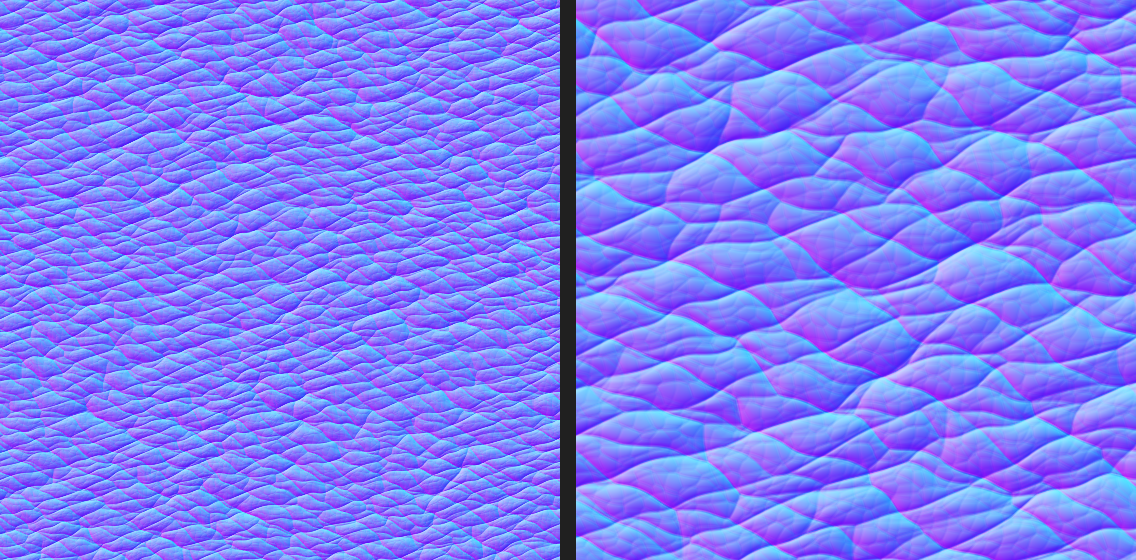
Left, the full canvas; right, a detail of the centre.
Write a Shadertoy shader that draws this texture map.

```glsl
// Leather grain as a tangent-space normal map: two families of creases cross on
// a skewed lattice and leave pillow-shaped lozenges, with wrinkles and grain.
// Height is layered cellular noise; its slopes become the red and green channels.

const vec2  CREASE_RISING  = vec2(0.0390, 0.0120);   // lozenge side, up to the right
const vec2  CREASE_FALLING = vec2(0.0300, -0.0190);  // lozenge side, down to the right
const vec2  RISING_STRETCH  = vec2(0.50, 1.0);       // makes cells long along a crease
const vec2  FALLING_STRETCH = vec2(1.0, 0.50);
const float FALLING_HEIGHT = 0.95;
const float JITTER         = 0.62;   // irregularity of the cells
const float DOME           = 0.78;   // roundness of the cells
const float GROOVE_DEPTH   = 0.15;
const float GROOVE_WIDTH   = 0.12;   // in cells
const float SWELL_SCALE    = 0.45;
const float SWELL_HEIGHT   = 0.25;
const float WRINKLE_SCALE  = 2.1;
const float WRINKLE_HEIGHT = 0.12;
const float GRAIN_SCALE    = 115.0;  // grains across the canvas
const float GRAIN_HEIGHT   = 0.095;
const float RELIEF         = 0.0112; // slope to normal strength
const float SLOPE_STEP     = 0.0010; // sampling distance, in canvas units
const vec3  FLAT_COLOUR    = vec3(0.50, 0.495, 0.985);
const vec3  UPWARD_TINT    = vec3(0.04, 0.0, 0.022);

vec2 hash2(vec2 p) {
    vec3 q = fract(p.xyx * vec3(0.1031, 0.1030, 0.0973));
    q += dot(q, q.yzx + 33.33);
    return fract((q.xx + q.yz) * q.zy);
}

// Layered sines that bend the rows broadly and make the creases wobble.
vec2 bend(vec2 p) {
    vec2 broad = vec2(sin(p.y * 11.0 + 2.0 * sin(p.x * 7.0)),
                      sin(p.x * 9.0 + 1.7 * sin(p.y * 8.0 + 1.0)));
    vec2 medium = vec2(sin(p.y * 47.0 + p.x * 19.0 + 1.3),
                       sin(p.x * 39.0 - p.y * 23.0 + broad.x));
    vec2 small = vec2(sin(p.y * 171.0 + p.x * 67.0 + 2.0 * medium.y),
                      sin(p.x * 143.0 - p.y * 83.0 + 2.0 * medium.x));
    return p + 0.008 * broad + 0.0030 * medium + 0.0013 * small;
}

// Rounded cells with a sharp groove along their borders.
float cells(vec2 p, float grooveDepth) {
    vec2 base = floor(p);
    float nearest = 9.0, second = 9.0;
    for (int y = -1; y <= 1; y++) {
        for (int x = -1; x <= 1; x++) {
            vec2 cell = base + vec2(x, y);
            vec2 centre = cell + 0.5 + JITTER * (hash2(cell) - 0.5);
            float d = distance(p, centre);
            second = min(second, max(nearest, d));
            nearest = min(nearest, d);
        }
    }
    float groove = exp(-(second - nearest) / GROOVE_WIDTH);
    return -DOME * nearest * nearest - grooveDepth * groove;
}

float leatherHeight(vec2 p) {
    vec2 bent = bend(p);
    vec2 lattice = inverse(mat2(CREASE_RISING, CREASE_FALLING)) * bent;
    float creases = cells(lattice * RISING_STRETCH, GROOVE_DEPTH)
                  + FALLING_HEIGHT * cells(lattice * FALLING_STRETCH + 63.1, GROOVE_DEPTH);
    return creases
         + SWELL_HEIGHT * cells(lattice * SWELL_SCALE + 29.7, 0.0)
         + WRINKLE_HEIGHT * cells(lattice * WRINKLE_SCALE + 17.3, GROOVE_DEPTH)
         + GRAIN_HEIGHT * cells(bent * GRAIN_SCALE, 0.5 * GROOVE_DEPTH);
}

void mainImage(out vec4 fragColor, in vec2 fragCoord) {
    vec2 p = fragCoord / min(iResolution.x, iResolution.y);

    // Central differences
    vec2 e = vec2(SLOPE_STEP, 0.0);
    vec2 slope = vec2(leatherHeight(p + e.xy) - leatherHeight(p - e.xy),
                      leatherHeight(p + e.yx) - leatherHeight(p - e.yx))
               / (2.0 * SLOPE_STEP);

    // Red rises on left-facing slopes, green on upward-facing ones
    vec2 tilt = RELIEF * vec2(slope.x, -slope.y);
    tilt *= inversesqrt(1.0 + dot(tilt, tilt));

    vec3 colour = FLAT_COLOUR + vec3(0.5 * tilt, 0.0) + UPWARD_TINT * tilt.y;
    fragColor = vec4(clamp(colour, 0.0, 1.0), 1.0);
}
```
